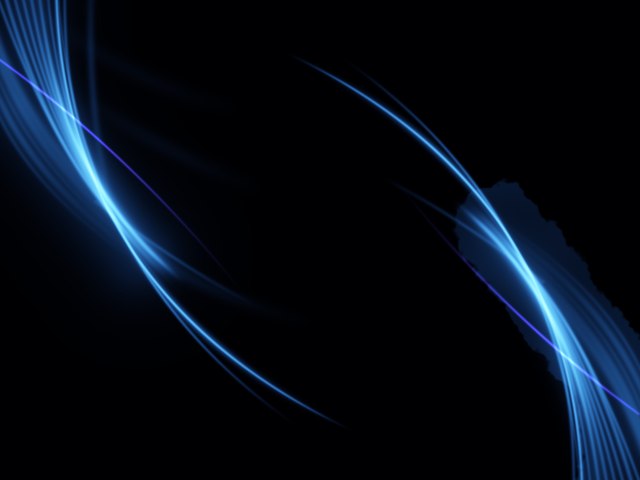
Give the GLSL for this background, as a Shadertoy shader.

```glsl
// Two mirrored bundles of glowing blue light strands sweeping over black.

const vec3 NIGHT  = vec3(0.0, 0.0, 0.008);
const vec3 ABSORB = vec3(0.25, 0.75, 1.6);   // how fast each channel saturates
const vec3 VIOLET = vec3(0.30, 0.22, 0.95);

float hash(vec2 p) {
    vec3 v = fract(vec3(p.xyx) * 0.1031);
    v += dot(v, v.yzx + 33.33);
    return fract((v.x + v.y) * v.z);
}

float noise(vec2 p) {
    vec2 cell = floor(p), f = fract(p);
    f = f * f * (3.0 - 2.0 * f);
    float low = mix(hash(cell), hash(cell + vec2(1, 0)), f.x);
    float high = mix(hash(cell + vec2(0, 1)), hash(cell + vec2(1, 1)), f.x);
    return mix(low, high, f.y);
}

float bell(float x, float width) {
    x /= width;
    return exp(-x * x);
}

float segmentDistance(vec2 p, vec2 a, vec2 b) {
    vec2 ab = b - a;
    return length(p - a - ab * clamp(dot(p - a, ab) / dot(ab, ab), 0.0, 1.0));
}

// Distance to a quadratic Bezier (x) and the nearest parameter (y)
vec2 curve(vec2 p, vec2 a, vec2 b, vec2 c) {
    vec2 chord = c - a, bend = a - 2.0 * b + c, offset;
    float t = clamp(dot(p - a, chord) / dot(chord, chord), 0.0, 1.0);
    for (int i = 0; i < 4; i++) {
        offset = a + t * (2.0 * (b - a) + t * bend) - p;
        vec2 tangent = 2.0 * (b - a + t * bend);
        t = clamp(t - dot(offset, tangent) / dot(tangent, tangent), 0.0, 1.0);
    }
    offset = a + t * (2.0 * (b - a) + t * bend) - p;
    return vec2(length(offset), t);
}

// Light of a strand that is brightest at peak and fades over spread
float glow(vec2 hit, float width, float peak, float spread) {
    float ends = smoothstep(1.0, 0.85, hit.y);
    return bell(hit.x, max(width, 0.8 / iResolution.y)) * bell(hit.y - peak, spread) * ends;
}

// Control point that makes a curve from a to c pass through middle
vec2 control(vec2 a, vec2 middle, vec2 c) {
    return 2.0 * middle - 0.5 * (a + c);
}

// One bundle, in coordinates measured right and down from its corner
float bundle(vec2 q) {
    // Long sweeping strands
    vec2 sweep = curve(q, vec2(0.118, 0.0), vec2(0.141, 0.625), vec2(0.747, 0.903));
    vec2 inner = curve(q, vec2(0.122, 0.0), vec2(0.167, 0.590), vec2(0.642, 0.903));
    float light = 1.7 * glow(sweep, 0.0026, 0.45, 0.42)
                + 0.45 * glow(sweep, 0.008, 0.65, 0.17)
                + 0.8 * glow(inner, 0.003, 0.45, 0.32);

    // White-hot core
    vec2 core = curve(q, vec2(0.083, 0.0), vec2(0.121, 0.380), vec2(0.391, 0.594));
    light += 2.2 * glow(core, 0.0045, 0.60, 0.24)
           + 0.9 * glow(core, 0.012, 0.55, 0.28)
           + 0.25 * glow(core, 0.035, 0.50, 0.35);

    // Fan of fine strands crossing near the core
    for (int i = 0; i < 9; i++) {
        float f = float(i) / 8.0, r = hash(vec2(float(i), 7.0));
        vec2 a = vec2(mix(-0.01, 0.135, f), -0.02);
        vec2 middle = vec2(mix(0.160, 0.188, f), 0.335 + 0.02 * r);
        vec2 c = vec2(0.33 + 0.06 * r, 0.57 + 0.04 * f);
        vec2 hit = curve(q, a, control(a, middle, c), c);
        light += (0.25 + 0.4 * r) * glow(hit, 0.002 + 0.003 * r, 0.35, 0.40);
    }

    // Veil of broad, dim strands on the outer side
    for (int i = 0; i < 5; i++) {
        float f = float(i) / 4.0, r = hash(vec2(float(i), 23.0));
        vec2 a = vec2(-0.02, mix(0.04, 0.20, f));
        vec2 middle = vec2(0.11, mix(0.30, 0.40, f));
        vec2 c = vec2(0.34, 0.53 + 0.05 * f);
        vec2 hit = curve(q, a, control(a, middle, c), c);
        light += (0.12 + 0.2 * r) * glow(hit, 0.003 + 0.007 * r, 0.15, 0.45);
    }

    // Loose side strand
    vec2 side = curve(q, vec2(0.20, 0.42), vec2(0.38, 0.56), vec2(0.54, 0.64));
    return light + 0.22 * glow(side, 0.004, 0.3, 0.45);
}

// Distance to the spine of the blue haze behind a bundle
float hazeSpine(vec2 q) {
    return min(segmentDistance(q, vec2(0.288, 0.530), vec2(0.054, 0.226)),
               segmentDistance(q, vec2(0.054, 0.226), vec2(0.054, -0.05)) + 0.02);
}

vec2 violetStrand(vec2 q) {
    return curve(q, vec2(0.0, 0.125), vec2(0.291, 0.335), vec2(0.53, 0.64));
}

void mainImage(out vec4 fragColor, in vec2 fragCoord) {
    vec2 p = fragCoord / iResolution.y;
    float aspect = iResolution.x / iResolution.y;
    vec2 left = vec2(p.x, 1.0 - p.y);
    vec2 right = vec2(aspect - 0.003, 1.007) - left;
    float light = bundle(left) + bundle(right);

    // Soft haze at the left, ragged-edged haze at the right
    float spine = hazeSpine(left);
    light += 0.14 * bell(spine, 0.075) + 0.025 * bell(spine, 0.16);
    float ragged = hazeSpine(right) + 0.022 * (noise(right * 35.0) - 0.5)
                 + 0.010 * (noise(right * 110.0) - 0.5);
    light += (0.09 + 0.06 * noise(right * 9.0)) * smoothstep(0.095, 0.086, ragged);

    // Faint wide arcs drifting off the left bundle
    light += 0.14 * glow(curve(left, vec2(0.19, -0.02), vec2(0.18, 0.25), vec2(0.24, 0.46)), 0.008, 0.4, 0.5);
    light += 0.03 * glow(curve(left, vec2(0.10, 0.04), vec2(0.32, 0.20), vec2(0.52, 0.23)), 0.018, 0.4, 0.4);
    light += 0.04 * glow(curve(left, vec2(0.20, 0.22), vec2(0.36, 0.33), vec2(0.56, 0.40)), 0.016, 0.4, 0.4);
    light += 0.07 * glow(curve(left, vec2(0.28, 0.50), vec2(0.42, 0.62), vec2(0.68, 0.68)), 0.014, 0.3, 0.4);

    // Violet crossing strands
    float violet = glow(violetStrand(left), 0.0026, 0.25, 0.38)
                 + glow(violetStrand(right - vec2(0.0, 0.02)), 0.0028, 0.30, 0.32);

    vec3 color = NIGHT + 1.0 - exp(-light * ABSORB) + VIOLET * violet;
    fragColor = vec4(min(color, 1.0), 1.0);
}
```
